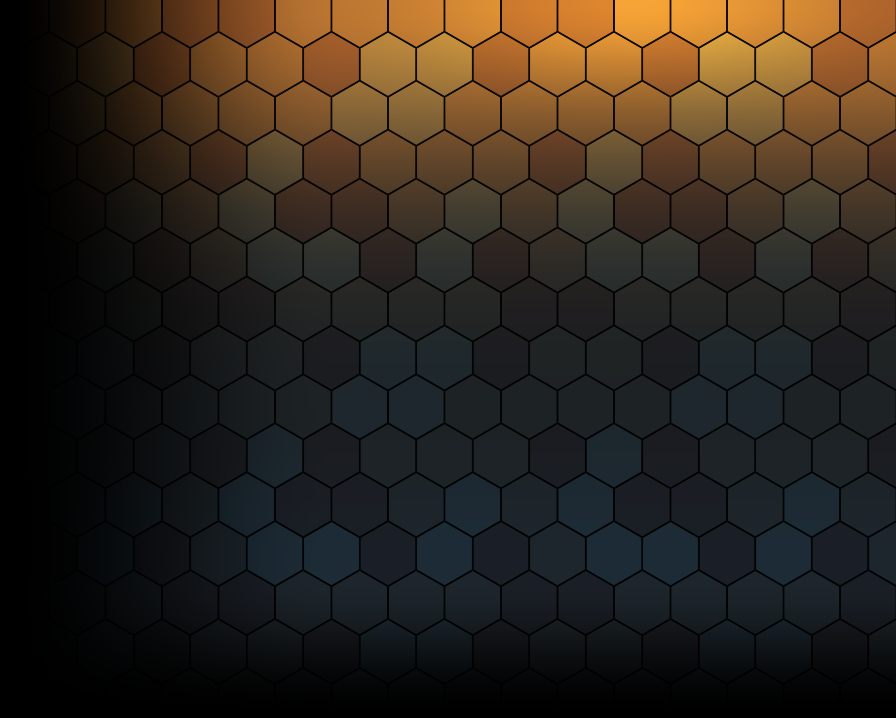
This background is drawn by a Shadertoy shader. Its source:

```glsl
// Wall of outlined hexagon tiles, amber light from above fading to cool slate and black edges.

const float PITCH = 0.0787;                 // tile width, in canvas heights
const vec2 GRID_ORIGIN = vec2(0.1075, 0.0214);
const float LINE_HALF_WIDTH = 0.0013;

const vec3 SLATE = vec3(0.110, 0.131, 0.141);
const vec3 AMBER = vec3(0.600, 0.310, 0.050);
const vec3 HOT_SPOT = vec3(0.260, 0.200, 0.020);
const vec3 BLUE_HAZE = vec3(0.004, 0.018, 0.034);
const vec3 RUST_TINT = vec3(0.90, 0.82, 0.87);
const vec3 PALE_TINT = vec3(1.00, 1.14, 1.22);

// Repeating 6 x 6 motif of tile tones: -1 rust, 0 plain, 1 pale
const int MOTIF_SIZE = 6;
const int MOTIF[36] = int[36](
    0,  0, -1, -1,  0,  0,
    1, -1,  0,  0, -1,  1,
    1,  0,  0,  0,  0,  1,
    0,  0, -1,  1, -1,  0,
    0,  1,  0,  1, -1, -1,
    1, -1,  0,  1,  1, -1);

float bell(float x, float centre, float radius) {
    float t = (x - centre) / radius;
    return exp(-t * t);
}

// Nearest tile of a pointy-top grid: xy = offset from its centre, zw = column and row
vec4 hexCell(vec2 q) {
    vec2 stride = vec2(1.0, sqrt(3.0));
    vec2 evenId = floor(q / stride + 0.5);
    vec2 oddId = floor(q / stride);
    vec2 evenOffset = q - evenId * stride;
    vec2 oddOffset = q - (oddId + 0.5) * stride;
    return dot(evenOffset, evenOffset) < dot(oddOffset, oddOffset)
        ? vec4(evenOffset, evenId.x, 2.0 * evenId.y)
        : vec4(oddOffset, oddId.x, 2.0 * oddId.y + 1.0);
}

// Distance from a point inside a unit-width hexagon to its border
float hexEdge(vec2 offset) {
    vec2 a = abs(offset);
    return 0.5 - max(a.x, dot(a, vec2(0.5, 0.5 * sqrt(3.0))));
}

vec3 tileTint(vec2 id) {
    ivec2 cell = ivec2(mod(id, float(MOTIF_SIZE)));
    int tone = MOTIF[cell.y * MOTIF_SIZE + cell.x];
    return tone < 0 ? RUST_TINT : tone > 0 ? PALE_TINT : vec3(1.0);
}

// Light on the wall; p.y runs downward from the top edge
vec3 wallLight(vec2 p) {
    vec3 light = SLATE;
    light += AMBER * bell(p.y, 0.0, 0.25);
    light += HOT_SPOT * bell(p.x, 0.88, 0.28) * bell(p.y, 0.0, 0.11);
    light += BLUE_HAZE * bell(p.y, 0.78, 0.13);
    return light;
}

// Darkness closing in from the left and bottom edges
float edgeShade(vec2 p) {
    return smoothstep(0.008, 0.47, p.x) * (1.0 - smoothstep(0.81, 0.998, p.y));
}

void mainImage(out vec4 fragColor, in vec2 fragCoord) {
    vec2 p = vec2(fragCoord.x, iResolution.y - fragCoord.y) / iResolution.y;
    vec4 cell = hexCell((p - GRID_ORIGIN) / PITCH);

    vec3 color = wallLight(p) * tileTint(cell.zw) * edgeShade(p);

    // Dark seams between tiles
    float edge = hexEdge(cell.xy) * PITCH;
    float blur = 0.5 / iResolution.y;
    float face = smoothstep(LINE_HALF_WIDTH - blur, LINE_HALF_WIDTH + blur, edge);
    color *= mix(0.08, 1.0, face);

    fragColor = vec4(min(color, 1.0), 1.0);
}
```
